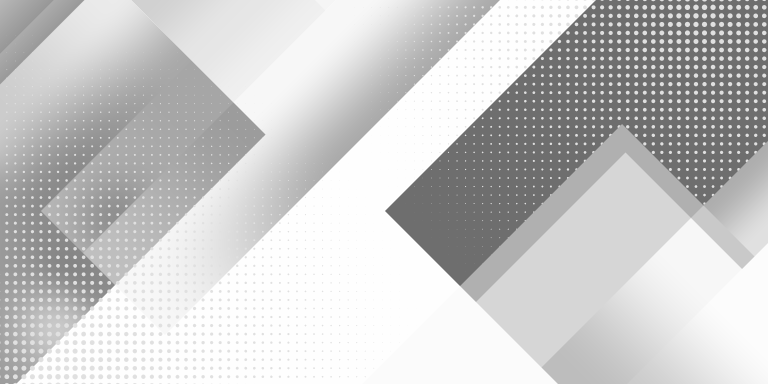
This background is drawn by a WebGL 2 fragment shader. Its source:

```glsl
#version 300 es
precision highp float;
// Overlapping diagonal grey panels with soft gradients and two halftone dot fields.

uniform vec2 u_resolution;
out vec4 fragColor;

// Lengths are fractions of the canvas height.
// Rising edges lie at fixed s = x + depth, falling edges at fixed d = x - depth.
const float WHITE = 0.995;
const float DOT_PITCH = 1.0 / 45.0;
const float DOT_RADIUS = 0.0072;
const float DOT_REACH = 0.95;
const float DOT_TONE = 0.88;
const vec2 LEFT_DOTS = vec2(0.16, 0.0);
const vec2 RIGHT_DOTS = vec2(1.82, 1.0);

// Left group
const float CORNER_FOLD = 0.14;
const float CORNER_EDGE = 0.22;
const float STRIP_EDGE = 0.656;
const float BAND_EDGE = 0.875;
const float SLAB_EDGE = 1.042;
const float BAND_END = 1.302;
const float LEFT_FOOT = -0.443;
const float LEFT_SHOULDER = 0.341;
const float PALE_END = 0.82;

// Right group
const float BLOCK_EDGE = 1.552;
const float FRAME_EDGE = 1.943;
const float INNER_EDGE = 2.026;
const float SLICE_EDGE = 2.367;
const float LAST_EDGE = 2.633;
const float RIGHT_FOOT = 0.453;
const float INNER_SIDE = 1.232;
const float FRAME_SIDE = 1.297;
const float BLOCK_TONE = 0.43;
const float FRAME_TONE = 0.69;
const float INNER_TONE = 0.84;

float pixel;

// Antialiased step along a diagonal coordinate.
float above(float edge, float v) {
  return clamp((v - edge) / (1.414 * pixel) + 0.5, 0.0, 1.0);
}

float between(float lo, float hi, float v) {
  return above(lo, v) * (1.0 - above(hi, v));
}

float glow(vec2 p, vec2 center, float size) {
  vec2 q = (p - center) / size;
  return exp(-dot(q, q));
}

// Grid of dots shrinking away from a focus.
float halftone(vec2 p, vec2 focus, vec2 phase) {
  vec2 cell = floor(p / DOT_PITCH - phase);
  vec2 center = (cell + 0.5 + phase) * DOT_PITCH;
  float r = DOT_RADIUS * max(0.0, 1.0 - distance(center, focus) / DOT_REACH);
  float cover = clamp((r - distance(p, center)) / pixel + 0.5, 0.0, 1.0);
  return cover * min(1.0, 2.0 * r / pixel);
}

// Long pale band and the faint panels above it.
float paleGroup(float tone, float s, float d) {
  float shade = smoothstep(0.95, 1.33, s) * smoothstep(-0.45, 0.5, d);
  tone = mix(tone, 0.97 - 0.31 * shade, between(BAND_EDGE, BAND_END, s) * above(LEFT_FOOT, d));
  float upper = mix(0.82, 0.90, smoothstep(0.4, STRIP_EDGE, s));
  upper = mix(upper, mix(0.90, 0.94, smoothstep(STRIP_EDGE, BAND_EDGE, s)), above(STRIP_EDGE, s));
  upper = mix(upper, 0.96, above(PALE_END, d));
  return mix(tone, upper, (1.0 - above(BAND_EDGE, s)) * above(LEFT_SHOULDER, d));
}

// Dark left slab with its corner folds and two translucent strips.
float leftSlab(float tone, vec2 p, float s, float d) {
  float slab = mix(0.80, 0.54, smoothstep(0.3, STRIP_EDGE, s)) + 0.12 * smoothstep(-0.3, 0.3, d);
  float fold = mix(0.72, 0.52, s / CORNER_EDGE) + 0.08 * above(CORNER_FOLD, s);
  slab = mix(fold, slab, above(CORNER_EDGE, s));
  float low = 0.61 - 0.13 * glow(p, vec2(0.21, 0.31), 0.13) + 0.2 * glow(p, vec2(0.15, 0.15), 0.11);
  slab = mix(slab, low, 1.0 - smoothstep(-0.62, -0.38, d));
  float strip = mix(0.72, 0.65, smoothstep(-0.4, 0.2, d)) - 0.15 * glow(p, vec2(0.30, 0.43), 0.11);
  float front = mix(0.75, 0.61, smoothstep(LEFT_FOOT, LEFT_SHOULDER, d));
  strip = mix(strip, front, above(BAND_EDGE, s));
  slab = mix(slab, strip, above(STRIP_EDGE, s) * above(LEFT_FOOT, d));
  return mix(tone, slab, (1.0 - above(SLAB_EDGE, s)) * (1.0 - above(LEFT_SHOULDER, d)));
}

// Light panels stacked over the dark right block.
float rightPanels(float tone, float s, float d) {
  tone = mix(tone, FRAME_TONE, above(FRAME_EDGE, s) * (1.0 - above(FRAME_SIDE, d)));
  tone = mix(tone, INNER_TONE, above(INNER_EDGE, s) * (1.0 - above(INNER_SIDE, d)));
  float slice = mix(0.74, 0.97, smoothstep(0.5, 1.1, d));
  slice = mix(slice, 0.79, above(INNER_SIDE, d));
  slice = mix(slice, mix(0.68, 0.88, smoothstep(SLICE_EDGE, 2.6, s)), above(FRAME_SIDE, d));
  tone = mix(tone, slice, above(SLICE_EDGE, s));
  return mix(tone, mix(0.79, 0.99, smoothstep(0.6, 1.1, d)), above(LAST_EDGE, s));
}

void main() {
  vec2 p = gl_FragCoord.xy / u_resolution.y;
  pixel = 1.0 / u_resolution.y;
  float s = p.x + 1.0 - p.y;
  float d = p.x - 1.0 + p.y;

  float tone = leftSlab(paleGroup(WHITE, s, d), p, s, d);
  tone = mix(tone, DOT_TONE, halftone(p, LEFT_DOTS, vec2(0.3, 0.35)));

  float block = mix(tone, BLOCK_TONE, above(BLOCK_EDGE, s));
  block = mix(block, DOT_TONE, halftone(p, RIGHT_DOTS, vec2(0.06, 0.64)));
  block = rightPanels(block, s, d);
  float below = mix(tone, 0.985, above(FRAME_EDGE, s));
  tone = mix(below, block, above(RIGHT_FOOT, d));

  fragColor = vec4(vec3(tone), 1.0);
}
```
